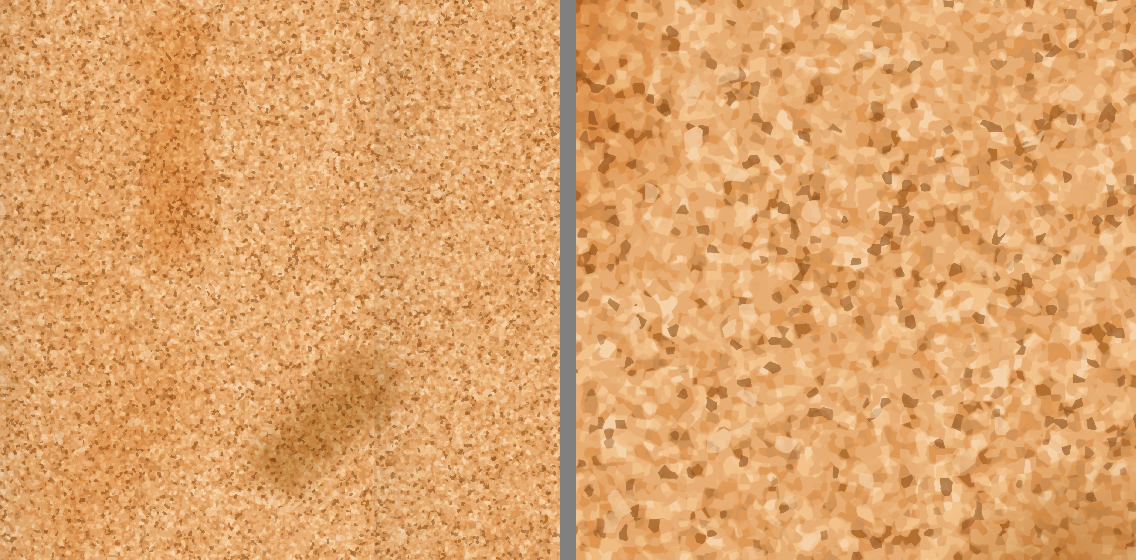
Left, the full canvas; right, a detail of the centre.
A WebGL 1 fragment shader for this texture:

```glsl
precision highp float;

uniform vec2 u_resolution;

// Grain sizes, in cells per canvas width
const float GRAIN_FREQ = 112.0;
const float CRUMB_FREQ = 190.0;
const float FLECK_FREQ = 165.0;
const float CHIP_FREQ = 88.0;
const float EDGE_SHARPNESS = 14.0;
const float GRAIN_STRETCH = 1.7;
const float TONE_CONTRAST = 1.3;

// Cork tones, dark to light
const vec3 CREVICE = vec3(0.56, 0.32, 0.12);
const vec3 BARK = vec3(0.71, 0.44, 0.19);
const vec3 TOAST = vec3(0.82, 0.58, 0.35);
const vec3 AMBER = vec3(0.88, 0.60, 0.33);
const vec3 TAN = vec3(0.91, 0.68, 0.45);
const vec3 HONEY = vec3(0.95, 0.76, 0.54);
const vec3 PALE = vec3(0.96, 0.82, 0.66);

// Stains and sheet joints
const vec3 RUST_TINT = vec3(0.95, 0.82, 0.61);
const vec3 BROWN_TINT = vec3(0.83, 0.74, 0.54);
const float SHEET_WIDTH = 0.667;
const float JOINT_SHADE = 0.05;

vec3 hash3(vec2 cell) {
  vec3 q = fract(vec3(cell.xyx) * vec3(0.1031, 0.1030, 0.0973));
  q += dot(q, q.yxz + 33.33);
  return fract((q.xxy + q.yzz) * q.zyx);
}

// Soft-edged cellular noise: every cell is a stretched, turned grain of one tone
float grains(vec2 p, float seed) {
  vec2 cell = floor(p);
  vec2 f = p - cell;
  float toneSum = 0.0;
  float weightSum = 0.0;
  for (int j = -1; j <= 1; j++) {
    for (int i = -1; i <= 1; i++) {
      vec2 offset = vec2(float(i), float(j));
      vec3 h = hash3(cell + offset + seed);
      vec3 k = hash3(cell + offset + seed + 57.0);
      vec2 d = offset + 0.1 + 0.8 * h.xy - f;
      float angle = 6.2832 * k.x;
      vec2 axis = vec2(cos(angle), sin(angle));
      d = vec2(dot(d, axis), dot(d, vec2(-axis.y, axis.x)) * mix(1.0, GRAIN_STRETCH, k.y));
      float weight = exp(-EDGE_SHARPNESS * dot(d, d));
      toneSum += weight * h.z;
      weightSum += weight;
    }
  }
  return toneSum / max(weightSum, 1e-9);
}

// Layered sines for slow, uneven drift
float drift(vec2 p) {
  float sum = 0.0;
  float amplitude = 0.5;
  for (int i = 0; i < 4; i++) {
    sum += amplitude * sin(p.x + 1.7 * sin(p.y)) * cos(p.y * 1.1 + 0.6 * p.x);
    p = mat2(1.5, 1.2, -1.2, 1.5) * p + 2.3;
    amplitude *= 0.6;
  }
  return sum;
}

vec3 corkRamp(float t) {
  vec3 c = mix(BARK, TOAST, smoothstep(0.0, 0.08, t));
  c = mix(c, AMBER, smoothstep(0.13, 0.24, t));
  c = mix(c, TAN, smoothstep(0.28, 0.45, t));
  c = mix(c, HONEY, smoothstep(0.62, 0.82, t));
  return mix(c, PALE, smoothstep(0.90, 1.0, t));
}

// Blurred band around the segment a-b
float stain(vec2 p, vec2 a, vec2 b, float radius) {
  vec2 ab = b - a;
  float along = clamp(dot(p - a, ab) / dot(ab, ab), 0.0, 1.0);
  return 1.0 - smoothstep(0.1 * radius, radius, length(p - a - along * ab));
}

void main() {
  vec2 p = gl_FragCoord.xy / min(u_resolution.x, u_resolution.y);
  float slow = drift(p * 9.0);
  vec2 ragged = p + 0.022 * vec2(drift(p * 23.0), drift(p * 21.0 + 4.0));

  // Grain body
  float grain = grains(p * GRAIN_FREQ, 11.0);
  float crumb = grains(p * CRUMB_FREQ, 301.0);
  float tone = 0.5 + TONE_CONTRAST * (0.55 * grain + 0.45 * crumb - 0.5) + 0.05 * slow;
  vec3 color = corkRamp(clamp(tone, 0.0, 1.0));

  // Pale chips and dark crevices
  float chip = smoothstep(0.93, 0.98, grains(p * CHIP_FREQ, 607.0));
  color = mix(color, PALE, 0.65 * chip);
  float fleck = 1.0 - smoothstep(0.03, 0.13, grains(p * FLECK_FREQ, 809.0));
  color = mix(color, CREVICE, 0.6 * fleck * (1.0 - chip));

  // Rust and brown stains
  float rust = 0.75 * stain(ragged, vec2(0.31, 0.92), vec2(0.31, 0.58), 0.10);
  rust = max(rust, 0.45 * stain(ragged, vec2(0.13, 0.09), vec2(0.29, 0.30), 0.13));
  rust = max(rust, 0.25 * stain(ragged, vec2(0.12, 0.74), vec2(0.18, 0.40), 0.12));
  float brown = stain(ragged, vec2(0.51, 0.18), vec2(0.64, 0.30), 0.105);
  color *= mix(vec3(1.0), RUST_TINT, rust);
  color *= mix(vec3(1.0), BROWN_TINT, 0.9 * brown);

  // Faint shade where each sheet begins
  float sheet = fract(p.x / SHEET_WIDTH);
  color *= 1.0 - JOINT_SHADE * exp(-9.0 * sheet);

  gl_FragColor = vec4(color, 1.0);
}
```
